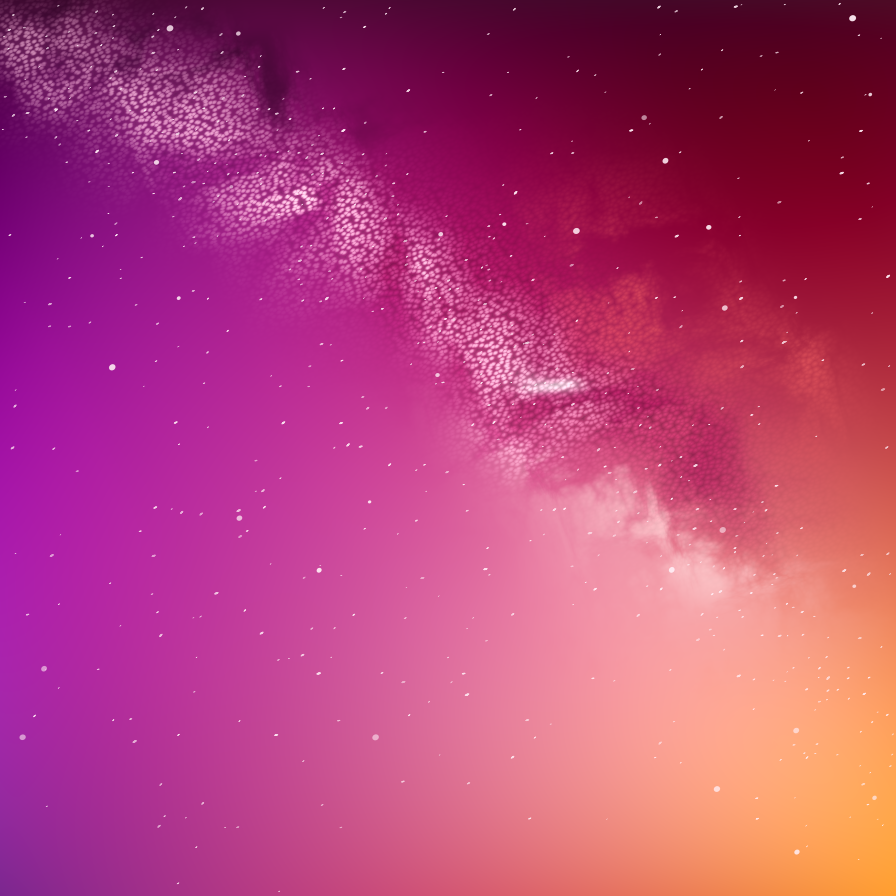
Give the GLSL for this texture, as a Shadertoy shader.

```glsl
// A magenta-to-orange night sky crossed by a diagonal, grainy star band.
// A smooth colour sheet is overlaid with tilted dust patches broken up by
// cellular noise, a soft pale cloud, and several grids of slanted stars.

const float BAND_TILT = -0.65;

vec3 hash3(vec2 p) {
    vec3 h = fract(p.xyx * vec3(0.1031, 0.1030, 0.0973));
    h += dot(h, h.yzx + 33.33);
    return fract((h.xxy + h.yzz) * h.zyx);
}

vec2 turn(vec2 p, float angle) {
    float c = cos(angle), s = sin(angle);
    return vec2(c * p.x + s * p.y, c * p.y - s * p.x);
}

// Distance to the nearest scattered cell point
float cellular(vec2 p) {
    vec2 id = floor(p), f = fract(p);
    float best = 4.0;
    for (int y = -1; y <= 1; y++)
    for (int x = -1; x <= 1; x++) {
        vec2 o = vec2(x, y);
        vec2 d = o + hash3(id + o + 40.0).xy - f;
        best = min(best, dot(d, d));
    }
    return sqrt(best);
}

// Puffy fractal, roughly 0.2 to 0.9
float billow(vec2 p) {
    float sum = 0.0, gain = 0.5;
    for (int i = 0; i < 5; i++) {
        sum += gain * (1.0 - cellular(p));
        p = turn(p, 0.6) * 2.1 + 7.3;
        gain *= 0.55;
    }
    return sum;
}

// Layered sines that bend straight outlines
vec2 sway(vec2 p) {
    vec2 q = p;
    float amp = 0.018, freq = 17.0;
    for (int i = 0; i < 4; i++) {
        q += amp * sin(turn(q.yx, 1.1) * freq + float(i) * 2.3);
        amp *= 0.55;
        freq *= 1.9;
    }
    return q;
}

// Soft ellipse with its long side at the given angle
float blob(vec2 p, vec2 centre, vec2 radius, float angle) {
    vec2 d = turn(p - centre, angle) / radius;
    return exp(-dot(d, d));
}

// Cubic weights through four evenly spaced control values
vec4 cubicWeights(float x) {
    float t = 3.0 * x, a = t - 1.0, b = t - 2.0, c = t - 3.0;
    return vec4(-a * b * c / 6.0, t * b * c / 2.0, -t * a * c / 2.0, t * a * b / 6.0);
}

vec3 blend4(vec4 w, vec3 a, vec3 b, vec3 c, vec3 d) {
    return a * w.x + b * w.y + c * w.z + d * w.w;
}

vec3 skyColor(vec2 p) {
    vec4 across = cubicWeights(p.x), down = cubicWeights(1.0 - p.y);
    vec3 top = blend4(across, vec3(0.27, 0.03, 0.21), vec3(0.30, 0.03, 0.21), vec3(0.28, 0.03, 0.17), vec3(0.29, 0.04, 0.14));
    vec3 high = blend4(across, vec3(0.53, 0.02, 0.54), vec3(0.69, 0.13, 0.54), vec3(0.67, 0.10, 0.34), vec3(0.62, 0.09, 0.20));
    vec3 low = blend4(across, vec3(0.66, 0.12, 0.67), vec3(0.80, 0.28, 0.62), vec3(0.92, 0.50, 0.60), vec3(0.93, 0.50, 0.36));
    vec3 base = blend4(across, vec3(0.48, 0.15, 0.56), vec3(0.74, 0.25, 0.50), vec3(0.89, 0.43, 0.38), vec3(1.00, 0.62, 0.18));
    return clamp(blend4(down, top, high, low, base), 0.0, 1.0);
}

float bandHeight(float x) { return 0.93 - 0.3 * x - 0.5 * x * x; }

// One slanted star per chosen grid cell; crowd adds stars along the band
float stars(vec2 p, float scale, float chance, float crowd, float radius, float stretch) {
    vec2 id = floor(p * scale), mid = (id + 0.5) / scale;
    vec3 h = hash3(id + scale);
    float offBand = (mid.y - bandHeight(mid.x)) / 0.11;
    float wanted = chance * mix(0.35, 1.0, smoothstep(0.02, 0.4, mid.y)) + crowd * exp(-offBand * offBand);
    vec2 d = turn((fract(p * scale) - 0.25 - 0.5 * h.xy) / scale, 0.2 + 0.6 * h.x);
    d.y *= stretch;
    float r = radius * mix(0.55, 1.15, fract(h.z * 57.0)), px = 0.7 / iResolution.y;
    float disc = 1.0 - smoothstep(max(r - px, 0.0), r + px, length(d));
    return disc * step(h.z, wanted) * mix(0.55, 1.0, h.y);
}

void mainImage(out vec4 fragColor, in vec2 fragCoord) {
    vec2 p = fragCoord / iResolution.xy;
    vec2 q = sway(p);
    float puff = billow(q * 11.0);
    float lumps = smoothstep(0.38, 0.78, puff);
    float grain = 1.0 - cellular(turn(p, 0.5) * vec2(150.0, 230.0));
    vec3 color = skyColor(p) * (1.0 + 0.05 * sin(q.x * 9.0 + q.y * 5.0) * p.y);

    // Dark and ruddy dust on the upper side of the band
    float dark = blob(q, vec2(0.59, 0.63), vec2(0.19, 0.085), BAND_TILT) + 0.7 * blob(q, vec2(0.76, 0.49), vec2(0.12, 0.05), BAND_TILT)
               + 0.6 * blob(q, vec2(0.41, 0.70), vec2(0.05, 0.04), BAND_TILT);
    color = mix(color, vec3(0.60, 0.05, 0.32), min(dark, 1.0) * mix(0.75, 0.35, lumps));
    color *= 1.0 - 0.4 * blob(q, vec2(0.22, 0.93), vec2(0.2, 0.04), -0.3) * (1.0 - lumps);
    float ruddy = blob(q, vec2(0.71, 0.69), vec2(0.10, 0.07), BAND_TILT) + blob(q, vec2(0.87, 0.57), vec2(0.07, 0.055), BAND_TILT);
    color = mix(color, vec3(0.93, 0.37, 0.38), ruddy * lumps * (0.2 + 0.5 * grain));

    // Soft pale cloud with a ragged upper rim
    float below = 0.50 - 0.45 * (p.x - 0.56) + 0.12 * (puff - 0.55) - p.y;
    float span = (p.x - 0.72) / 0.155;
    float cloud = smoothstep(-0.015, 0.035, below) * exp(-below * below / 0.022 - span * span);
    color = mix(color, vec3(0.98, 0.75, 0.78), cloud * mix(0.45, 0.85, lumps));
    color = mix(color, vec3(1.0, 0.84, 0.84), 0.6 * blob(q, vec2(0.79, 0.38), vec2(0.09, 0.035), -0.25) * lumps);

    // Bright speckled patches strung along the band
    float pale = 0.55 * blob(q, vec2(0.07, 0.92), vec2(0.10, 0.055), -0.4) + 0.6 * blob(q, vec2(0.21, 0.87), vec2(0.08, 0.045), -0.5)
               + 1.1 * blob(q, vec2(0.33, 0.77), vec2(0.09, 0.06), -0.8) + blob(q, vec2(0.49, 0.67), vec2(0.075, 0.045), -0.75)
               + 0.9 * blob(q, vec2(0.62, 0.59), vec2(0.08, 0.04), -0.5) + 0.6 * blob(q, vec2(0.58, 0.52), vec2(0.07, 0.05), -0.8);
    float speckle = smoothstep(0.35, 0.85, grain);
    color = mix(color, vec3(0.95, 0.58, 0.76), clamp(pale * (0.15 + 0.55 * lumps) * (0.5 + 0.8 * speckle), 0.0, 0.9));
    color = mix(color, vec3(1.0, 0.91, 0.95), clamp(pale * lumps * speckle * 0.6, 0.0, 1.0));
    color = mix(color, vec3(1.0, 0.94, 0.97), 0.8 * blob(q, vec2(0.625, 0.593), vec2(0.032, 0.012), -0.2));
    color *= 1.0 + 0.35 * min(dark + pale, 1.0) * (grain - 0.55);

    // Fine, medium and large stars
    float light = stars(p, 85.0, 0.025, 0.15, 0.0016, 1.8);
    light = max(light, stars(p, 43.0, 0.16, 0.16, 0.0023, 2.0));
    light = max(light, stars(p, 13.0, 0.2, 0.0, 0.0034, 1.15));
    color = mix(color, vec3(1.0, 0.93, 0.96), light * 0.95);
    fragColor = vec4(clamp(color, 0.0, 1.0), 1.0);
}
```
